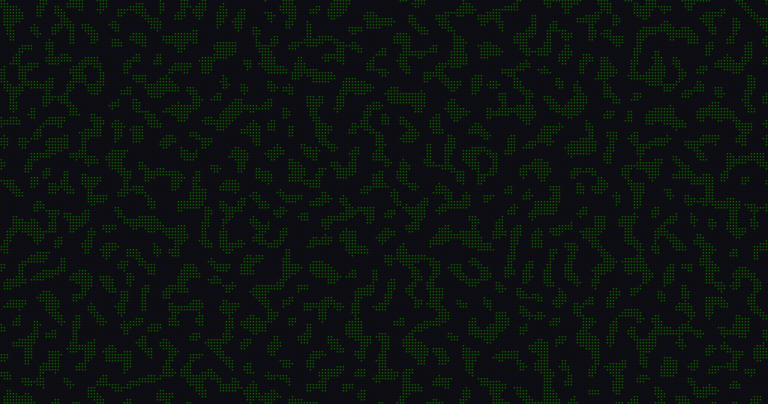
Write a Shadertoy shader that draws this pattern.

```glsl
const float COLUMNS     = 256.0;  // dots across the canvas
const float DOT_SIZE    = 0.5;    // dot side, in cells
const vec2  DOT_OFFSET  = vec2(0.22, 0.18);  // lower left corner of the dot in its cell
const float PATCH_SCALE = 8.0;    // noise unit, in cells
const float PATCH_LEVEL = 0.31;   // noise above this lights a dot
const vec3 BASE      = vec3(0.050, 0.050, 0.050);
const vec3 DOT_IDLE  = vec3(0.050, 0.050, 0.150);
const vec3 DOT_LIT   = vec3(0.050, 0.340, 0.030);

// Integer hash giving a unit gradient per lattice point
vec2 gradient(vec2 lattice) {
    uvec2 q = uvec2(ivec2(lattice) + 4096);
    uint h = q.x * 1597334677u ^ q.y * 3812015801u;
    h = (h ^ (h >> 15)) * 2246822519u;
    h = (h ^ (h >> 13)) * 3266489917u;
    h ^= h >> 16;
    float angle = float(h >> 8) / 16777216.0 * 6.28319;
    return vec2(cos(angle), sin(angle));
}

// Falloff of one simplex corner
float corner(vec2 lattice, vec2 d) {
    float w = max(0.5 - dot(d, d), 0.0);
    return w * w * w * w * dot(d, gradient(lattice));
}

// Simplex noise, about -1 to 1
float simplexNoise(vec2 p) {
    const float SKEW = 0.366025;
    const float UNSKEW = 0.211325;
    vec2 i = floor(p + (p.x + p.y) * SKEW);
    vec2 a = p - i + (i.x + i.y) * UNSKEW;
    vec2 side = a.x > a.y ? vec2(1.0, 0.0) : vec2(0.0, 1.0);
    vec2 b = a - side + UNSKEW;
    vec2 c = a - 1.0 + 2.0 * UNSKEW;
    return 99.2 * (corner(i, a) + corner(i + side, b) + corner(i + 1.0, c));
}

// Integral of the repeating dot profile along each axis
vec2 dotIntegral(vec2 p) {
    return floor(p) * DOT_SIZE + min(fract(p), DOT_SIZE);
}

// Share of the pixel covered by dots
float dotCoverage(vec2 p, float pixel) {
    vec2 q = p - DOT_OFFSET;
    vec2 share = (dotIntegral(q + 0.5 * pixel) - dotIntegral(q - 0.5 * pixel)) / pixel;
    return share.x * share.y;
}

void mainImage(out vec4 fragColor, in vec2 fragCoord) {
    float pixel = COLUMNS / iResolution.x;
    vec2 p = fragCoord * pixel;

    // One noise sample per cell keeps the patch edges on the grid
    vec2 cell = floor(p) + 0.5;
    float lit = step(PATCH_LEVEL, simplexNoise(cell / PATCH_SCALE));

    vec3 dotColor = mix(DOT_IDLE, DOT_LIT, lit);
    fragColor = vec4(mix(BASE, dotColor, dotCoverage(p, pixel)), 1.0);
}
```
